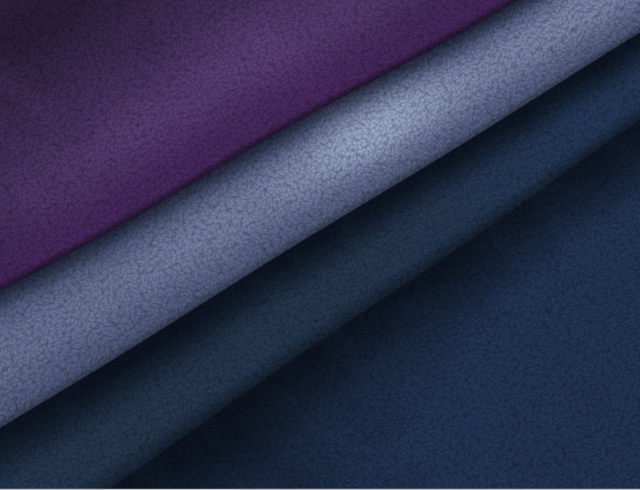
Give the GLSL for this texture, as a WebGL 2 fragment shader.

```glsl
#version 300 es
precision highp float;
// Draped suede: purple, lilac and navy folds rising diagonally over a dark navy cloth.

uniform vec2 u_resolution;
out vec4 fragColor;

const vec3 PURPLE_DARK  = vec3(0.155, 0.115, 0.225);
const vec3 PURPLE_LIGHT = vec3(0.310, 0.215, 0.405);
const vec3 PURPLE_RICH  = vec3(0.245, 0.125, 0.325);
const vec3 LILAC_DARK   = vec3(0.100, 0.120, 0.190);
const vec3 LILAC_MID    = vec3(0.270, 0.310, 0.430);
const vec3 LILAC_LIGHT  = vec3(0.410, 0.455, 0.570);
const vec3 NAVY_DARK    = vec3(0.040, 0.068, 0.112);
const vec3 NAVY_LIGHT   = vec3(0.125, 0.190, 0.272);
const vec3 NAVY_BLUE    = vec3(0.120, 0.190, 0.300);

vec2 hash2(vec2 p) {
    vec3 q = fract(p.xyx * vec3(0.1031, 0.1030, 0.0973));
    q += dot(q, q.yzx + 33.33);
    return fract((q.xx + q.yz) * q.zy);
}

// Distance to the nearest scattered cell point
float cellular(vec2 p) {
    vec2 cell = floor(p), local = fract(p);
    float nearest = 2.0;
    for (int y = -1; y <= 1; y++) {
        for (int x = -1; x <= 1; x++) {
            vec2 offset = vec2(x, y);
            vec2 delta = offset + hash2(cell + offset) - local;
            nearest = min(nearest, dot(delta, delta));
        }
    }
    return sqrt(nearest);
}

// Layered, turning sines for soft blotches, about -1 to 1
float mottle(vec2 p) {
    float sum = 0.0, weight = 0.5;
    for (int i = 0; i < 5; i++) {
        p += 0.7 * sin(p.yx * 1.3 + float(i) * 1.9);
        sum += weight * sin(p.x) * sin(p.y + 1.0);
        p = mat2(1.2, 1.4, -1.4, 1.2) * p;
        weight *= 0.68;
    }
    return sum;
}

// Short velvet nap, centred on zero
float nap(vec2 p) {
    vec2 q = mat2(0.86, -0.5, 0.5, 0.86) * p;
    q += 0.004 * sin(q.yx * 70.0);
    float coarse = cellular(q * vec2(95.0, 125.0));
    float fine = cellular(q * vec2(190.0, 165.0) + 17.0);
    return 0.95 - coarse - fine;
}

// Height of a gently waving fold edge
float foldEdge(float x, float start, float slope, float wave) {
    return start + slope * x + wave * sin(x * 9.0 + 2.6);
}

// Soft elliptical pool of light, stretched along the folds
float pool(vec2 p, vec2 centre, vec2 radius) {
    vec2 d = mat2(0.86, -0.5, 0.5, 0.86) * (p - centre) / radius;
    return exp(-dot(d, d));
}

vec3 purpleCloth(vec2 p, float above, float blotch) {
    float light = 0.72 * pool(p, vec2(0.48, 0.84), vec2(0.60, 0.13)) + 0.14 * blotch;
    vec3 col = mix(PURPLE_DARK, PURPLE_LIGHT, clamp(light + 0.24, 0.0, 1.0));
    col = mix(col, PURPLE_RICH, 0.75 * (1.0 - smoothstep(0.02, 0.19, above)));
    col *= 1.0 - 0.28 * pool(p, vec2(0.10, 0.98), vec2(0.25, 0.08));
    return col * mix(0.55, 1.0, smoothstep(0.0, 0.022, above));
}

vec3 lilacCloth(vec2 p, float t, float blotch) {
    vec3 col = mix(LILAC_DARK, LILAC_MID, smoothstep(-0.04, 0.22, t));
    float ridge = smoothstep(0.08, 0.40, t) * (1.0 - smoothstep(0.48, 0.98, t));
    float along = mix(0.58, 1.0, smoothstep(0.05, 0.70, p.x));
    col = mix(col, LILAC_LIGHT, clamp(ridge * along + 0.10 * blotch, 0.0, 1.0));
    col += vec3(0.12, 0.125, 0.12) * pool(p, vec2(0.76, 0.735), vec2(0.16, 0.065));
    return col * mix(1.0, 0.72, smoothstep(0.90, 1.0, t));
}

vec3 navyRoll(vec2 p, float t, float blotch) {
    float light = smoothstep(0.02, 0.55, t) * (1.0 - 0.65 * smoothstep(0.76, 1.03, t));
    vec3 lit = mix(NAVY_LIGHT, NAVY_BLUE, smoothstep(0.7, 1.3, p.x));
    return mix(NAVY_DARK, lit, clamp(light + 0.10 * blotch, 0.0, 1.0));
}

vec3 groundCloth(vec2 p, float below, float blotch) {
    float light = smoothstep(-0.02, 0.24, below) * mix(0.55, 1.0, smoothstep(0.3, 1.0, p.x));
    light += 0.22 * pool(p, vec2(1.20, 0.52), vec2(0.28, 0.12));
    float crease = pool(p, vec2(1.16, 0.42), vec2(0.12, 0.018));
    light += 0.13 * blotch - 0.16 * crease;
    return mix(NAVY_DARK, NAVY_BLUE * 0.96, clamp(light, 0.0, 1.0));
}

void main() {
    vec2 p = gl_FragCoord.xy / u_resolution.y;
    float soft = 0.0025;
    float upper = foldEdge(p.x, 0.404, 0.566, 0.004);
    float middle = foldEdge(p.x, 0.126, 0.617, 0.002);
    float lower = foldEdge(p.x, -0.150, 0.690, 0.003);
    float blotch = mottle(p * vec2(8.0, 11.0)) + 0.4 * mottle(p * 27.0);

    // Layer the cloths from the ground up
    vec3 col = groundCloth(p, lower - p.y, blotch);
    vec3 roll = navyRoll(p, (middle - p.y) / (middle - lower), blotch);
    col = mix(col, roll, smoothstep(-soft, soft * 2.0, p.y - lower));
    vec3 lilac = lilacCloth(p, (upper - p.y) / (upper - middle), blotch);
    col = mix(col, lilac, smoothstep(-soft, soft, p.y - middle));
    vec3 purple = purpleCloth(p, p.y - upper, blotch);
    col = mix(col, purple, smoothstep(-soft, soft, p.y - upper));

    // Nap and pale bottom rim
    col *= 1.0 + 0.27 * nap(p);
    col = mix(vec3(0.75), col, smoothstep(0.001, 0.004, p.y));
    fragColor = vec4(clamp(col, 0.0, 1.0), 1.0);
}
```
